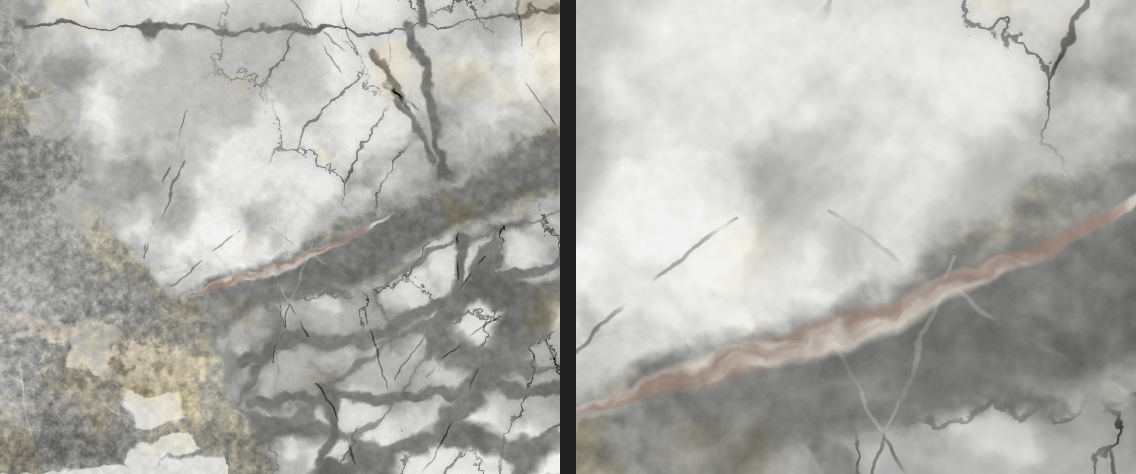
Left, the full canvas; right, a detail of the centre.
This texture is drawn by a WebGL 2 fragment shader. Its source:

```glsl
#version 300 es
precision highp float;
// Brecciated grey and white marble: pale slabs, a granular grey matrix at the
// lower left, a dark diagonal band and branching veins. Warped noise bends the
// zone borders and veins; Voronoi borders make the fractured blocks.
uniform vec2 u_resolution;
out vec4 fragColor;

vec2 hash22(vec2 p) {
  vec3 a = fract(p.xyx * vec3(0.1031, 0.1030, 0.0973));
  a += dot(a, a.yzx + 33.33);
  return fract((a.xx + a.yz) * a.zy);
}

float noise(vec2 p) {
  vec2 i = floor(p), f = fract(p);
  f = f * f * (3.0 - 2.0 * f);
  return mix(mix(hash22(i).x, hash22(i + vec2(1, 0)).x, f.x),
             mix(hash22(i + vec2(0, 1)).x, hash22(i + vec2(1, 1)).x, f.x), f.y);
}

float fbm(vec2 p) {
  float sum = 0.0, amp = 0.5;
  for (int i = 0; i < 5; i++) {
    sum += amp * noise(p);
    p = mat2(1.6, 1.2, -1.2, 1.6) * p + 5.3;
    amp *= 0.5;
  }
  return sum / 0.97;
}

// x: distance to the nearest Voronoi border, y: random value of the cell
vec2 cells(vec2 p) {
  vec2 base = floor(p), nearest = vec2(0);
  float best = 9.0, edge = 9.0, id = 0.0;
  for (int k = 0; k < 9; k++) {
    vec2 g = base + vec2(k % 3 - 1, k / 3 - 1);
    vec2 r = g + hash22(g) - p;
    if (dot(r, r) < best) { best = dot(r, r); nearest = r; id = hash22(g + 31.0).y; }
  }
  for (int k = 0; k < 25; k++) {
    vec2 g = base + vec2(k % 5 - 2, k / 5 - 2);
    vec2 r = g + hash22(g) - p, gap = r - nearest;
    if (dot(gap, gap) > 1e-4) edge = min(edge, dot(0.5 * (r + nearest), normalize(gap)));
  }
  return vec2(edge, id);
}

float segment(vec2 p, vec2 a, vec2 b) {
  vec2 ab = b - a;
  return length(p - a - ab * clamp(dot(p - a, ab) / dot(ab, ab), 0.0, 1.0));
}

float stroke(float d, float w) {
  return 1.0 - smoothstep(w * 0.4, w + 0.7 / u_resolution.y, d);
}

void main() {
  vec2 p = gl_FragCoord.xy / u_resolution.y;
  vec2 q = p + 0.10 * (vec2(fbm(p * 5.0), fbm(p * 5.0 + 17.0)) - 0.5);
  q += 0.035 * (vec2(fbm(p * 26.0), fbm(p * 26.0 + 41.0)) - 0.5);
  float cloud = fbm(q * 5.0 + 9.0), patches = fbm(q * 13.0 + 23.0);
  float grain = fbm(p * 75.0) - 0.5, speck = noise(p * 210.0) - 0.5;

  // Zones: signed depth into the matrix and into the diagonal band
  float bandTop = 0.375 + (q.x - 0.4) * 0.45;
  float left = (0.04 + (0.9 - q.y) * 0.6 - q.x) * 0.86;
  float bandDepth = 0.058 - abs(q.y - bandTop + 0.058) * 0.92;
  float depth = max(left, bandDepth);
  float matrix = smoothstep(-0.012, 0.016, depth + 0.05 * (patches - 0.5));
  float band = smoothstep(-0.01, 0.03, bandDepth) * smoothstep(0.3, 0.55, q.x);
  float lower = smoothstep(0.05, 0.10, bandTop - q.y);

  // Pale slabs with smoky shading, stronger beside the matrix
  float tone = 0.92 + 0.17 * (fbm(p * 4.0 + 3.0) - 0.5) + 0.07 * grain + 0.02 * speck;
  tone -= 0.17 * smoothstep(0.5, 0.72, cloud);
  tone -= 0.17 * smoothstep(-0.15, 0.03, depth + 0.5 * (patches - 0.5));

  // Fine cracks in the slabs
  float crack = cells(q * vec2(6.5, 5.0) + 0.2 * grain).x;
  float crackMask = smoothstep(0.42, 0.62, fbm(p * 6.0 + 70.0)) * smoothstep(0.25, 0.75, q.x);
  tone -= crackMask * (0.3 * stroke(crack, 0.022) + 0.09 * exp(-crack * 14.0));

  // Elongated blocks below the band, parted by dark veins
  vec2 along = mat2(0.93, -0.37, 0.37, 0.93) * q;
  vec2 block = cells(along * vec2(4.2, 8.0));
  float swell = smoothstep(0.38, 0.68, fbm(q * 5.0 + 52.0));
  float dark = lower * stroke(block.x, 0.02 + 0.26 * swell) * (0.55 + 0.45 * swell);
  tone -= lower * 0.16 * exp(-block.x * 9.0);

  // Main branches: end points and half widths
  vec4 branch[8] = vec4[8](
    vec4(0.94, 0.62, 0.87, 0.94), vec4(0.91, 0.66, 0.78, 0.90),
    vec4(0.96, 0.56, 0.97, 0.37), vec4(0.50, 0.24, 0.97, 0.36),
    vec4(0.97, 0.36, 1.20, 0.46), vec4(0.53, 0.15, 1.20, 0.18),
    vec4(0.69, 0.17, 0.67, -0.05), vec4(0.89, 1.02, 0.91, 0.94));
  float widths[8] = float[8](0.014, 0.008, 0.022, 0.016, 0.012, 0.014, 0.022, 0.014);
  for (int i = 0; i < 8; i++) {
    float d = segment(q, branch[i].xy, branch[i].zw);
    dark = max(dark, stroke(d, widths[i] * (0.35 + 1.4 * patches)) * 0.92);
    tone -= 0.10 * exp(-d * 45.0);
  }
  float seam = abs(q.y - (0.94 - 0.08 * q.x + 0.087 * q.x * q.x));
  dark = max(dark, stroke(seam, 0.002 + 0.018 * smoothstep(0.4, 0.75, fbm(p * 9.0))));
  tone -= 0.10 * exp(-seam * 40.0);
  tone = mix(tone, 0.45 + 0.18 * (patches - 0.5) + 0.14 * grain, dark);

  // Granular matrix, with the smoother band streaked along its length
  float ground = 0.59 + 0.32 * (cloud - 0.5) + 0.34 * grain + 0.09 * speck;
  ground -= 0.09 * exp(-pow((q.y - 0.06) / 0.03, 2.0));
  float streak = fbm(along * vec2(7.0, 34.0));
  ground = mix(ground, 0.48 + 0.22 * (streak - 0.5) + 0.17 * grain, band);
  tone = mix(tone, ground, matrix);

  // Clasts held in the matrix, whiter toward the bottom
  vec2 clast = cells(q * vec2(7.0, 10.0) + 4.0);
  float clastMask = smoothstep(0.10, 0.17, clast.x + 0.25 * (patches - 0.5));
  clastMask *= step(0.64, clast.y) * matrix * (1.0 - band);
  clastMask = max(clastMask, (1.0 - smoothstep(0.014, 0.022, q.y)) * step(q.x, 0.45));
  tone = mix(tone, mix(0.89, 0.70, smoothstep(0.12, 0.3, q.y)) + 0.12 * grain, 0.9 * clastMask);

  // Straight hairlines, grey on the slabs and pale on the matrix
  for (int i = 0; i < 26; i++) {
    vec2 h = hash22(vec2(i, 7)), k = hash22(vec2(i, 19));
    float angle = 0.5 + 2.3 * k.x;
    vec2 reach = vec2(cos(angle), sin(angle)) * (0.04 + 0.13 * k.y);
    vec2 mid = h * vec2(1.2, 1.0);
    float line = stroke(segment(mix(p, q, 0.5), mid - reach, mid + reach), 0.0016);
    tone += line * mix(-0.24, 0.10, matrix) * smoothstep(0.3, 0.6, noise(p * 30.0));
  }

  vec3 color = vec3(tone) + vec3(-0.001, 0.003, -0.004);

  // Ochre dusting and cream crusts
  float rust = smoothstep(0.42, 0.66, fbm(q * 8.0 + 40.0)) * matrix * (1.0 - band);
  color += rust * vec3(0.035, 0.015, -0.045) * (0.8 + 2.0 * grain);
  color += vec3(0.02, 0.0, -0.05) * smoothstep(0.6, 0.75, fbm(p * 6.0 + 88.0));
  float crust = smoothstep(0.52, 0.66, fbm(q * vec2(6.0, 19.0) + 60.0) + 0.35 * grain);
  crust *= exp(-pow((q.y - 0.26) / 0.09, 2.0)) * smoothstep(0.0, 0.1, left);
  color = mix(color, vec3(0.83, 0.78, 0.70) + 0.25 * grain, 0.75 * crust);

  // Rosy cream vein along the upper side of the band
  float s = p.x - 0.4;
  float taper = smoothstep(-0.02, 0.12, s) * (1.0 - smoothstep(0.16, 0.44, s));
  float rose = stroke(abs(mix(p.y, q.y, 0.4) - 0.375 - 0.27 * s - 0.32 * s * s), 0.003 + 0.013 * taper);
  rose *= smoothstep(-0.02, 0.0, s) * (1.0 - smoothstep(0.40, 0.44, s));
  vec3 flesh = mix(vec3(0.84, 0.81, 0.77), vec3(0.60, 0.52, 0.48), smoothstep(0.42, 0.64, streak));
  color = mix(color, flesh + 0.15 * grain, 0.9 * rose);

  fragColor = vec4(clamp(color, 0.0, 0.95), 1.0);
}
```
